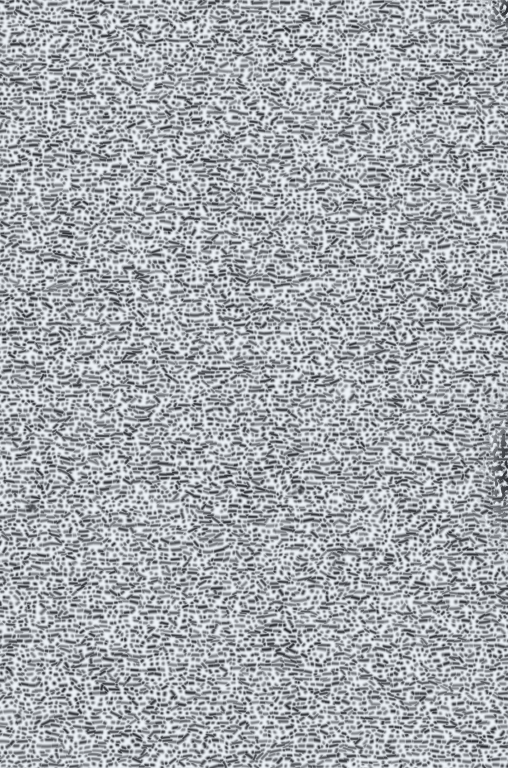
Write a Shadertoy shader that draws this texture.

```glsl
// Pale grey paper covered in fine, soft dark dots and short horizontal dashes.

const vec3 PAPER = vec3(0.93, 0.95, 0.97);
const vec3 INK = vec3(0.17, 0.18, 0.20);
const vec2 GRID = vec2(128.0, 160.0);   // marks per canvas height
const float MARK_SOFTNESS = 0.00166;    // gaussian radius of a mark
const float LONGEST_HALF = 0.0056;      // half length of the longest dash
const int SPECK_COUNT = 9;

vec4 hash4(vec2 p) {
    vec4 h = fract(p.xyxy * vec4(0.1031, 0.1030, 0.0973, 0.1099));
    h += dot(h, h.wzxy + 33.33);
    return fract((h.xxyz + h.yzzw) * h.zywx);
}

float gradientDot(vec2 corner, vec2 offset) {
    float angle = 6.2832 * hash4(corner + 71.0).x;
    return dot(vec2(cos(angle), sin(angle)), offset);
}

float gradientNoise(vec2 p) {
    vec2 i = floor(p), f = fract(p);
    vec2 u = f * f * f * (f * (f * 6.0 - 15.0) + 10.0);
    vec2 e = vec2(1.0, 0.0);
    float low = mix(gradientDot(i, f), gradientDot(i + e, f - e), u.x);
    float high = mix(gradientDot(i + e.yx, f - e.yx),
                     gradientDot(i + e.xx, f - e.xx), u.x);
    return mix(low, high, u.y);
}

float segmentDistance(vec2 p, vec2 halfAxis) {
    float t = dot(p, halfAxis) / max(dot(halfAxis, halfAxis), 1e-9);
    return length(p - halfAxis * clamp(t, -1.0, 1.0));
}

float softSpot(float d, float radius) {
    return exp(-0.5 * d * d / (radius * radius));
}

// Ink of the scattered marks; stretch scales the dash lengths.
float markInk(vec2 p, vec2 grid, float stretch) {
    float ink = 0.0;
    float baseRow = floor(p.y * grid.y);
    for (int j = -1; j <= 1; j++) {
        float row = baseRow + float(j);
        float shift = hash4(vec2(row, 19.0)).x;
        float baseColumn = floor(p.x * grid.x + shift);
        for (int i = -2; i <= 2; i++) {
            vec2 cell = vec2(baseColumn + float(i), row);
            vec4 rnd = hash4(cell + 7.0);
            vec2 jitter = (rnd.xy - 0.5) * vec2(0.65, 0.55);
            vec2 center = (cell + 0.5 + jitter - vec2(shift, 0.0)) / grid;
            float lean = rnd.z * 2.0 - 1.0;
            float angle = 1.5 * lean * lean * lean;
            float halfLength = LONGEST_HALF * stretch * rnd.w * rnd.w * cos(angle);
            vec2 axis = halfLength * vec2(cos(angle), sin(angle));
            float strength = mix(0.52, 0.98, fract(rnd.x * 7.0 + rnd.w));
            float d = segmentDistance(p - center, axis);
            ink = max(ink, strength * softSpot(d, MARK_SOFTNESS));
        }
    }
    return ink;
}

// Small scattered flaws: every third one is a pale gap, the rest are dark.
float addSpecks(float ink, vec2 p, float aspect) {
    for (int k = 0; k < SPECK_COUNT; k++) {
        vec4 rnd = hash4(vec2(float(k) * 5.0, 43.0));
        vec2 offset = p - rnd.xy * vec2(aspect, 1.0);
        float ragged = 0.0025 * gradientNoise(p * 300.0);
        float d = max(length(offset * vec2(0.8, 1.0)) + ragged, 0.0);
        float spot = softSpot(d, mix(0.0018, 0.0036, rnd.z));
        float target = k % 3 == 0 ? 0.08 : 0.95;
        ink = mix(ink, target, 0.85 * spot);
    }
    return ink;
}

// Dense, worm-like stains on the right side and in its upper corner.
float edgeStain(vec2 p, float aspect) {
    float inset = aspect - p.x;
    float side = softSpot(length(vec2(inset, (p.y - 0.385) * 0.35)), 0.021);
    float corner = softSpot(length(vec2(inset, p.y - 0.985)), 0.019);
    float worms = gradientNoise(p * vec2(190.0, 150.0));
    return max(side, corner) * smoothstep(-0.2, 0.22, worms);
}

void mainImage(out vec4 fragColor, in vec2 fragCoord) {
    vec2 p = fragCoord / iResolution.y;
    float aspect = iResolution.x / iResolution.y;

    // Wavering rows and faint horizontal bands of longer dashes
    vec2 waver = vec2(gradientNoise(p * 35.0), gradientNoise(p * 35.0 + 57.0));
    float band = gradientNoise(p * vec2(9.0, 45.0) + 13.0);
    float ink = markInk(p + 0.004 * waver, GRID, 1.0 + 0.6 * band);

    // Uneven inking and flaws
    ink *= 1.0 + 0.12 * gradientNoise(p * 14.0 + 31.0);
    ink = addSpecks(ink, p, aspect);
    ink = max(ink, edgeStain(p, aspect));

    fragColor = vec4(mix(PAPER, INK, clamp(ink, 0.0, 1.0)), 1.0);
}
```
